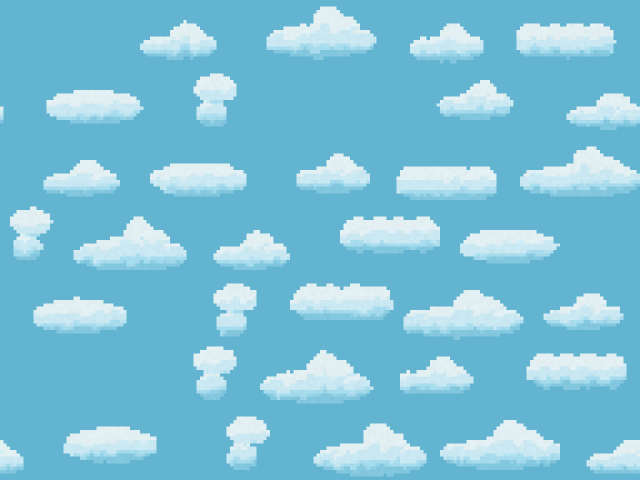
This pattern is drawn by a Shadertoy shader. Its source:

```glsl
#define GRID vec2(192.0, 144.0)   // blocks across the canvas
#define SLOTS vec2(5.0, 7.0)      // cloud slots across the canvas
#define GRAIN 3.0                 // blocks per noise lattice step
#define JITTER 0.8                // share of free slot room used
#define GAP 0.07                  // chance of an empty slot
#define RAGGED 0.22               // roughness of the outline
#define MOTTLE 0.34               // roughness of the tone bands
#define PEAK 0.2                  // summit position, -1 to 1
#define SUMMIT 0.35               // summit width
#define BAND 0.06                 // softness of the tone bands

const vec3 SKY   = vec3(0.385, 0.705, 0.815);
const vec3 SHADE = vec3(0.51, 0.78, 0.87);
const vec3 LOW   = vec3(0.65, 0.86, 0.93);
const vec3 BODY  = vec3(0.79, 0.91, 0.95);
const vec3 CREST = vec3(0.89, 0.94, 0.95);

// Cloud kinds: half width, height, lobe count, relative height at the ends
const vec4 KINDS[7] = vec4[7](
    vec4(18.0, 15.0, 6.0, 0.45),   // broad heap
    vec4(11.5, 11.0, 4.0, 0.50),   // puff
    vec4(14.5, 10.5, 1.0, 1.00),   // lens
    vec4( 6.5, 16.0, 2.0, 1.00),   // upright stack
    vec4(16.5, 16.0, 6.0, 0.40),   // peaked heap
    vec4(11.0, 11.5, 4.0, 0.55),   // puff
    vec4(15.0, 10.5, 4.0, 1.00));  // row of balls

float hash(vec2 p) {
    vec3 q = fract(p.xyx * vec3(0.1031, 0.1030, 0.0973));
    q += dot(q, q.yzx + 33.33);
    return fract((q.x + q.y) * q.z);
}

float gradientDot(vec2 lattice, vec2 offset, vec2 period) {
    float angle = 6.2832 * hash(mod(lattice, period) + 7.0);
    return dot(vec2(cos(angle), sin(angle)), offset);
}

// Gradient noise that wraps after a whole period
float noise(vec2 p, vec2 period) {
    vec2 i = floor(p), f = fract(p), u = f * f * (3.0 - 2.0 * f);
    vec2 e = vec2(0.0, 1.0);
    return mix(mix(gradientDot(i, f, period),
                   gradientDot(i + e.yx, f - e.yx, period), u.x),
               mix(gradientDot(i + e.xy, f - e.xy, period),
                   gradientDot(i + e.yy, f - e.yy, period), u.x), u.y);
}

// Centre (xy) and radii (zw) of one lobe; index -1 is the wide base
vec4 lobe(int index, vec4 kind) {
    float W = kind.x, H = kind.y, n = kind.z, ends = 1.0 - kind.w;
    if (index < 0) return vec4(0.0, -0.18 * H, W, 0.32 * H);
    if (n == 2.0) return index == 0 ? vec4(-1.2, -0.24 * H, 0.72 * W, 0.26 * H)
                                    : vec4(0.0, 0.24 * H, W, 0.26 * H);
    float r = min(1.45 * W / n, W);
    float x = (W - r) * (2.0 * float(index) / max(n - 1.0, 1.0) - 1.0);
    float away = (x / W - PEAK) / SUMMIT;
    float bell = exp(-away * away);
    float h = H * mix(kind.w, 1.0, bell);
    float lift = 0.3 * H * ends * x * x / (W * W);
    return vec4(x, lift + 0.5 * (h - H), r * (1.0 + 0.6 * ends * bell), 0.5 * h);
}

// Colour of one square block
vec3 blockColour(vec2 block) {
    // Slot: every row is shifted by its own amount
    vec2 size = GRID / SLOTS, p = block + 0.5;
    float row = floor(p.y / size.y);
    p.x = mod(p.x + floor(GRID.x * hash(vec2(row, 3.0))), GRID.x);
    vec2 slot = vec2(floor(p.x / size.x), row);
    if (hash(slot + 61.0) < GAP) return SKY;

    // Cloud kind and position, kept inside the slot
    vec4 kind = KINDS[int(mod(slot.x + 3.0 * slot.y, 7.0))];
    vec2 room = max(0.5 * size - 1.05 * vec2(kind.x, 0.5 * kind.y), 0.0);
    vec2 shift = 2.0 * vec2(hash(slot + 17.0), hash(slot + 43.0)) - 1.0;
    p -= (slot + 0.5) * size + JITTER * room * shift;

    // Lobes, the later ones in front
    float rough = noise((block + 0.5) / GRAIN, GRID / GRAIN);
    float tone = -9.0;
    for (int i = kind.z > 2.0 ? -1 : 0; i < int(kind.z); i++) {
        vec4 ball = lobe(i, kind);
        vec2 q = (p - ball.xy) / ball.zw;
        if (dot(q, q) < 1.0 + RAGGED * rough)
            tone = 1.2 * p.y / kind.y + 0.4 * q.y - 0.12 * q.x;
    }
    if (tone < -8.0) return SKY;

    // Tone bands from the shaded foot to the bright crest
    tone += MOTTLE * rough;
    vec3 colour = mix(SHADE, LOW, smoothstep(-BAND, BAND, tone + 0.64));
    colour = mix(colour, BODY, smoothstep(-BAND, BAND, tone + 0.38));
    colour = mix(colour, CREST, smoothstep(-BAND, BAND, tone - 0.18));
    return colour + 0.02 * (hash(block + 5.0) - 0.5);
}

void mainImage(out vec4 fragColor, in vec2 fragCoord) {
    // Four samples smooth the block edges
    vec3 sum = vec3(0.0);
    for (int k = 0; k < 4; k++) {
        vec2 offset = 0.5 * vec2(k & 1, k >> 1) - 0.25;
        vec2 uv = fract((fragCoord + offset) / iResolution.xy);
        sum += blockColour(floor(uv * GRID));
    }
    fragColor = vec4(0.25 * sum, 1.0);
}
```
